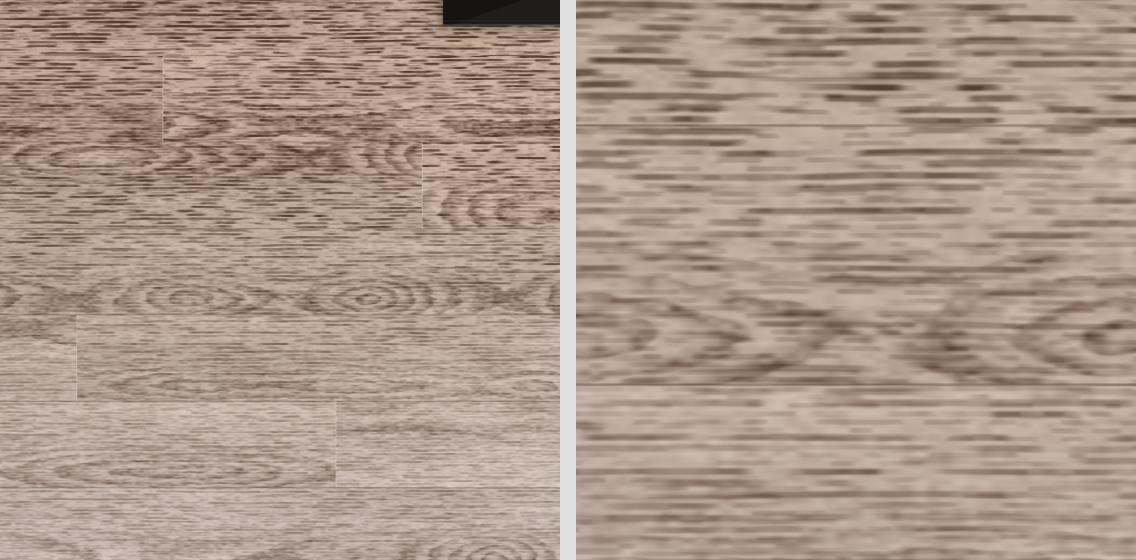
Left: the whole. Right: its middle third, enlarged.
A WebGL 1 fragment shader for this texture:

```glsl
precision highp float;

uniform vec2 u_resolution;

const float PLANK_HEIGHT = 0.1543;
const float PLANK_LENGTH = 1.543;
const float ROW_OFFSET = 0.129;
const float JOINT_START = 0.60;
const float JOINT_STEP = 0.463;
const vec3 PALE_COOL = vec3(0.86, 0.80, 0.77);
const vec3 PALE_WARM = vec3(0.83, 0.73, 0.66);
const vec3 DARK_GRAIN = vec3(0.33, 0.235, 0.18);
const vec3 FOOT_BLACK = vec3(0.085, 0.075, 0.07);

float hash(vec2 p) {
  return fract(sin(dot(p, vec2(127.1, 311.7))) * 43758.5453);
}

float noise(vec2 p) {
  vec2 i = floor(p);
  vec2 f = fract(p);
  f = f * f * (3.0 - 2.0 * f);
  float low = mix(hash(i), hash(i + vec2(1.0, 0.0)), f.x);
  float high = mix(hash(i + vec2(0.0, 1.0)), hash(i + 1.0), f.x);
  return mix(low, high, f.y);
}

float fbm(vec2 p) {
  float sum = 0.0;
  float weight = 0.5;
  for (int i = 0; i < 4; i++) {
    sum += weight * noise(p);
    p = p * 2.03 + 17.3;
    weight *= 0.5;
  }
  return sum;
}

// Broken horizontal pore strokes, one run of dashes per thin row
float pores(vec2 p, vec2 density) {
  vec2 q = p * density;
  float row = floor(q.y);
  float run = noise(vec2(q.x + 40.0 * hash(vec2(row, 3.7)), row));
  float stroke = 1.0 - smoothstep(0.12, 0.46, abs(fract(q.y) - 0.5));
  return stroke * smoothstep(0.35, 0.75, run);
}

// Growth rings of a tilted log cut flat: nested arches and ovals
float rings(vec2 p, float seed) {
  float depth = 0.20 * (noise(vec2(p.x * 2.6 + seed, seed)) - 0.35);
  float waver = 0.016 * (fbm(vec2(p.x * 7.0 + seed, p.y * 26.0)) - 0.5);
  float jag = 0.003 * (noise(vec2(p.x * 70.0, p.y * 190.0)) - 0.5);
  float phase = fract(78.0 * (length(vec2(p.y, depth)) + waver + jag));
  return smoothstep(0.15, 0.8, phase) * (1.0 - smoothstep(0.8, 1.0, phase));
}

float line(float d, float halfWidth, float pixel) {
  return 1.0 - smoothstep(halfWidth - pixel, halfWidth + pixel, abs(d));
}

// Darkness of the wood from 0 (pale) to 1 (dark grain)
float woodTone(vec2 uv, vec2 local, vec2 id, float aged) {
  float seed = 53.0 * hash(id + 0.5);
  float archAtTop = 1.0 - step(0.5, mod(id.x + id.y, 3.0));
  float axis = mix(0.028, PLANK_HEIGHT - 0.028, archAtTop);
  vec2 p = vec2(local.x, local.y - axis);
  float arch = exp(-p.y * p.y / 0.0024);

  vec2 bent = uv + vec2(seed, 0.006 * fbm(vec2(uv.x * 5.0 + seed, uv.y * 12.0)));
  float blotch = fbm(vec2(uv.x * 4.0 + seed, uv.y * 22.0));
  float streak = noise(vec2(uv.x * 3.0 + seed, uv.y * 75.0));
  float speckle = noise(uv * vec2(130.0, 290.0));
  float coarse = pores(bent, vec2(36.0, 148.0));
  float fine = pores(bent + 0.37, vec2(75.0, 205.0));

  float tone = 0.22 * (blotch - 0.28) + 0.10 * streak + 0.14 * (speckle - 0.35);
  tone += coarse * mix(0.22, 0.72, aged) * (1.0 - 0.45 * arch) * (0.5 + blotch);
  tone += fine * mix(0.14, 0.26, aged);
  tone += rings(p, seed) * arch * mix(0.30, 0.52, aged) * (0.55 + 0.6 * speckle);
  return clamp(tone + 0.02, 0.0, 1.0);
}

// Black furniture foot resting on the floor, with one lit facet
vec3 addFoot(vec3 floorColor, vec2 uv, float pixel) {
  vec2 p = uv - vec2(0.791, 0.956);
  float body = smoothstep(-pixel, pixel, min(p.x, p.y));
  float shadow = exp(-90.0 * length(min(p, 0.0)));
  float facet = smoothstep(-pixel, pixel, 0.36 * (p.x - 0.03) - p.y + 0.004);
  float rim = line(p.y - 0.007, 0.001, pixel);
  vec3 foot = FOOT_BLACK + 0.035 * facet + 0.04 * rim;
  return mix(floorColor * (1.0 - 0.3 * shadow), foot, body);
}

void main() {
  vec2 uv = gl_FragCoord.xy / u_resolution;
  float pixel = 1.0 / min(u_resolution.x, u_resolution.y);

  // Staggered planks
  float row = floor((uv.y - ROW_OFFSET) / PLANK_HEIGHT);
  float along = uv.x - JOINT_START + JOINT_STEP * row;
  float column = floor(along / PLANK_LENGTH);
  vec2 local = vec2(along - column * PLANK_LENGTH, uv.y - ROW_OFFSET - row * PLANK_HEIGHT);
  vec2 id = vec2(column, row);

  // Grain is bolder and warmer towards the top
  float aged = smoothstep(0.25, 0.9, uv.y + 0.12 * (fbm(uv * 4.0) - 0.5));
  vec3 pale = mix(PALE_COOL, PALE_WARM, smoothstep(0.0, 1.0, uv.y));
  pale *= 0.97 + 0.05 * hash(id + 8.1) + 0.03 * (uv.x - 0.5);
  vec3 color = mix(pale, DARK_GRAIN, woodTone(uv, local, id, aged));

  // Dark long seams and pale end joints
  float seamGap = min(local.y, PLANK_HEIGHT - local.y);
  float jointGap = min(local.x, PLANK_LENGTH - local.x);
  float seam = line(seamGap, 0.0008, pixel) * (0.4 + 0.5 * noise(uv * vec2(30.0, 1.0)));
  color = mix(color, DARK_GRAIN, seam * mix(0.7, 0.4, aged));
  color = mix(color, PALE_COOL, 0.5 * line(jointGap, 0.0008, pixel));

  gl_FragColor = vec4(addFoot(color, uv, pixel), 1.0);
}
```
